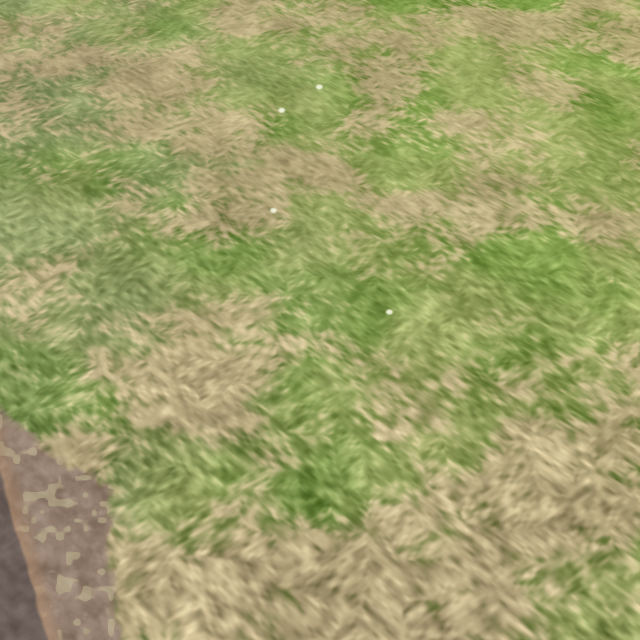
Give the GLSL for this texture, as a Shadertoy shader.

```glsl
const vec3 LUSH   = vec3(0.48, 0.58, 0.29);
const vec3 MEADOW = vec3(0.60, 0.64, 0.39);
const vec3 STRAW  = vec3(0.70, 0.64, 0.49);
const vec3 COOL   = vec3(0.53, 0.58, 0.41);
const vec3 SOIL   = vec3(0.57, 0.49, 0.43);
const vec3 RUST   = vec3(0.66, 0.53, 0.42);
const vec3 SLAB   = vec3(0.42, 0.37, 0.35);
const vec3 LITTER = vec3(0.70, 0.65, 0.53);
const vec3 DAISY  = vec3(0.93, 0.94, 0.84);
const float HORIZON = 1.9;

float hash(vec2 p) {
    vec3 q = fract(p.xyx * 0.1031);
    q += dot(q, q.yzx + 33.33);
    return fract((q.x + q.y) * q.z);
}

float noise(vec2 p) {
    vec2 i = floor(p);
    vec2 f = fract(p);
    f = f * f * (3.0 - 2.0 * f);
    float low = mix(hash(i), hash(i + vec2(1, 0)), f.x);
    float high = mix(hash(i + vec2(0, 1)), hash(i + vec2(1, 1)), f.x);
    return mix(low, high, f.y);
}

float fbm(vec2 p) {
    float sum = 0.0;
    float amp = 0.5;
    for (int i = 0; i < 4; i++) {
        sum += amp * noise(p);
        p = mat2(1.6, 1.2, -1.2, 1.6) * p + 7.3;
        amp *= 0.5;
    }
    return sum / 0.9375;
}

// Perspective view of the lawn: features shrink towards the top
vec2 groundPlane(vec2 uv) {
    float depth = HORIZON / (HORIZON - uv.y);
    return vec2((uv.x - 0.5) * depth, depth * 1.6) + 4.0;
}

// Elongated grain lying along one angle
float strands(vec2 p, float angle, vec2 freq) {
    float c = cos(angle);
    float s = sin(angle);
    vec2 q = vec2(c * p.x + s * p.y, c * p.y - s * p.x) * freq;
    return 0.65 * noise(q) + 0.35 * noise(q * 1.9 + 17.0) - 0.5;
}

// Blades mostly lean down to the right, with tufts that lean otherwise
float grassGrain(vec2 p) {
    float tuft = smoothstep(0.5, 0.7, noise(p * 19.0));
    float main = strands(p, -0.65, vec2(42.0, 95.0));
    float crossing = strands(p, 0.5, vec2(48.0, 90.0));
    return mix(main, crossing, tuft);
}

vec3 lawn(vec2 uv, vec2 ground, float grain) {
    float lushness = fbm(ground * vec2(4.0, 5.0) + 31.0);
    float dryness = fbm(ground * vec2(4.5, 6.5) + 3.0);
    dryness += 0.35 * grain + 0.07 * (0.5 - uv.y);
    float coolness = smoothstep(0.7, 0.0, uv.x) * noise(ground * 5.0 + 50.0);

    vec3 col = mix(MEADOW, LUSH, smoothstep(0.42, 0.68, lushness));
    col = mix(col, COOL, 0.8 * coolness);
    col = mix(col, STRAW, smoothstep(0.41, 0.68, dryness));
    col += vec3(0.01, 0.03, -0.02) * uv.x * uv.y;

    float contrast = mix(0.48, 0.2, smoothstep(0.0, 1.0, uv.y));
    float shade = 0.22 * (fbm(ground * 9.0 + 80.0) - 0.5);
    return col + (grain * contrast + shade) * vec3(1.0, 0.95, 0.85);
}

// Bare soil with litter, a rusty rim and a dark paving slab
vec3 path(vec2 uv, float grain) {
    float slabEdge = uv.x - 0.075 + 0.29 * uv.y + 0.006 * (noise(uv * 40.0) - 0.5);
    float rough = fbm(uv * 45.0) - 0.5;
    vec3 col = SOIL + 0.22 * rough;
    col = mix(col, LITTER, 0.8 * smoothstep(0.66, 0.8, noise(uv * 75.0 + 9.0)));
    col = mix(col, RUST, 0.7 * smoothstep(0.035, 0.0, slabEdge));
    col = mix(SLAB + 0.12 * rough, col, smoothstep(-0.004, 0.004, slabEdge));
    return col + 0.08 * grain;
}

// Signed distance to the ragged corner of the path, negative inside
float pathEdge(vec2 uv) {
    float ragged = 0.06 * (fbm(uv * 28.0) - 0.5);
    return max(uv.x - 0.18, 0.85 * (uv.y - 0.345 + 0.6 * uv.x)) + ragged;
}

// A few small pale flowers
float daisies(vec2 uv) {
    float cover = 0.0;
    for (int i = 0; i < 4; i++) {
        float id = float(i);
        vec2 spot = vec2(hash(vec2(id, 3.0)), hash(vec2(id, 8.0)));
        vec2 offset = uv - mix(vec2(0.35, 0.45), vec2(0.7, 0.9), spot);
        cover = max(cover, smoothstep(0.0065, 0.002, length(offset * vec2(0.85, 1.1))));
    }
    return cover;
}

void mainImage(out vec4 fragColor, in vec2 fragCoord) {
    vec2 uv = fragCoord / iResolution.xy;
    vec2 ground = groundPlane(uv);
    float grain = grassGrain(ground);

    vec3 col = lawn(uv, ground, grain);
    col = mix(col, DAISY, daisies(uv));
    col = mix(path(uv, grain), col, smoothstep(-0.01, 0.01, pathEdge(uv)));
    fragColor = vec4(clamp(col, 0.0, 1.0), 1.0);
}
```
